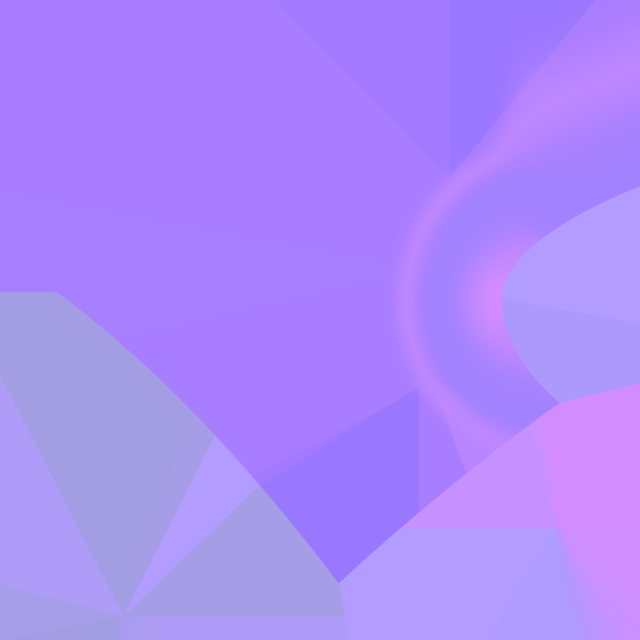
Reproduce this background procedurally as a Shadertoy shader.

```glsl
#define VIOLET vec3(0.66, 0.49, 1.00)
#define DEEP vec3(0.605, 0.465, 1.00)
#define PERIWINKLE vec3(0.64, 0.51, 1.00)
#define ORCHID vec3(0.74, 0.53, 1.00)
#define PINK vec3(0.825, 0.55, 1.00)
#define LAVENDER vec3(0.70, 0.61, 1.00)
#define SLATE vec3(0.64, 0.62, 0.89)
#define LOBE_CENTER vec2(0.88, 0.53)
#define LOBE_AXIS vec2(0.92, 0.39)
#define RING_RADIUS 0.245
#define LEFT_HUB vec2(0.193, 0.037)
#define RIGHT_HUB vec2(0.870, 0.175)

// Antialiased coverage of the area where f is positive
float cover(float f) {
    return clamp(f / max(fwidth(f), 1e-5) + 0.5, 0.0, 1.0);
}

float leftOf(vec2 p, vec2 a, vec2 b) {
    vec2 d = b - a, q = p - a;
    return cover(d.x * q.y - d.y * q.x);
}

// Wedge at a hub, counterclockwise between two directions
float fan(vec2 p, vec2 hub, vec2 a, vec2 b) {
    return leftOf(p, hub, a) * leftOf(p, b, hub);
}

vec3 backdrop(vec2 p) {
    vec3 col = VIOLET;
    col = mix(col, vec3(0.655, 0.50, 1.0), 0.8 * fan(p, vec2(0.65, 0.58), vec2(0.0, 0.698), vec2(0.0, 0.43)));

    // Upper shafts
    vec2 top = vec2(0.703, 0.722);
    col = mix(col, DEEP, fan(p, top, vec2(0.93, 1.0), vec2(0.703, 1.0)));
    col = mix(col, DEEP, 0.4 * fan(p, top, vec2(0.703, 1.0), vec2(0.43, 1.0)));

    // Lower shafts
    vec2 low = vec2(0.654, 0.395);
    col = mix(col, DEEP, 0.4 * fan(p, vec2(0.677, 0.404), vec2(0.40, 0.258), vec2(0.654, 0.0)) * cover(0.654 - p.x));
    col = mix(col, DEEP, fan(p, low, vec2(0.406, 0.240), vec2(0.654, 0.0)));
    col = mix(col, ORCHID, 0.75 * fan(p, vec2(0.677, 0.404), vec2(0.727, 0.264), vec2(0.90, 0.30)));
    return col;
}

// Curved bands that widen toward the upper right
vec3 addLobe(vec3 col, vec2 p) {
    vec2 q = p - LOBE_CENTER;
    float along = dot(q, LOBE_AXIS);
    float dist = length(q - LOBE_AXIS * max(along, 0.0));
    float spread = 1.0 + 2.3 * smoothstep(-0.03, 0.10, along);
    float d = 0.225 + (dist - 0.225) / spread;

    col = mix(col, PERIWINKLE, 1.0 - smoothstep(0.20, 0.25, d));
    float glow = (1.0 - smoothstep(0.105, 0.19, d)) * exp(-pow(abs(q.y) / 0.10, 2.0));
    col = mix(col, PINK, glow);
    float ring = (d - RING_RADIUS) / 0.019;
    return mix(col, ORCHID, 0.95 * exp(-ring * ring));
}

vec3 rightLobe(vec2 p) {
    float lower = leftOf(p, vec2(1.0, 0.495), vec2(0.784, 0.533));
    return mix(LAVENDER, vec3(0.68, 0.60, 0.99), lower);
}

vec3 pinkHill(vec2 p) {
    vec2 q = p - RIGHT_HUB;
    float angle = atan(q.y, q.x);
    vec3 upper = mix(PINK, vec3(0.775, 0.57, 1.0), smoothstep(1.65, 1.85, angle));
    upper = mix(upper, vec3(0.80, 0.56, 1.0), 0.6 * smoothstep(0.5, -0.5, angle));
    vec3 lower = mix(LAVENDER, vec3(0.68, 0.61, 0.98), 0.6 * smoothstep(-2.2, -2.05, angle));
    lower = mix(lower, vec3(0.77, 0.57, 1.0), smoothstep(-1.5, -0.95, angle));
    float above = max(cover(q.y), smoothstep(-0.005, 0.02, q.x) * smoothstep(-1.2, -0.7, angle));
    return mix(lower, upper, above);
}

vec3 slateHill(vec2 p) {
    vec2 hub = LEFT_HUB;
    vec3 col = SLATE;
    col = mix(col, LAVENDER, 0.75 * fan(p, hub, vec2(0.0, 0.414), vec2(0.0, 0.087)));
    col = mix(col, LAVENDER, 0.2 * fan(p, hub, vec2(0.0, 0.087), vec2(0.0, 0.0)));
    col = mix(col, LAVENDER, 0.12 * fan(p, hub, vec2(0.336, 0.320), vec2(0.293, 0.349)));
    col = mix(col, LAVENDER, fan(p, hub, vec2(0.406, 0.242), vec2(0.336, 0.320)));
    col = mix(col, LAVENDER, 0.1 * fan(p, hub, vec2(0.60, 0.037), vec2(0.406, 0.242)));
    float base = cover(0.036 - p.y) * cover(p.x - 0.186);
    return mix(col, LAVENDER, base * mix(0.45, 0.8, smoothstep(0.19, 0.30, p.x)));
}

void mainImage(out vec4 fragColor, in vec2 fragCoord) {
    vec2 p = fragCoord / iResolution.xy;
    vec3 col = addLobe(backdrop(p), p);

    // Lavender area opening to the right
    float v = p.y - 0.531;
    float edge = 0.784 + (v > 0.0 ? 6.8 : 3.5) * v * v;
    col = mix(col, rightLobe(p), cover(p.x - edge));

    // Pink hill
    float u = p.x - 0.529;
    float pinkTop = min(0.0885 + u * (0.92 - 0.30 * u), 0.371 + 0.24 * (p.x - 0.876));
    col = mix(col, pinkHill(p), cover(pinkTop - p.y));

    // Slate hill in front
    u = max(p.x - 0.0885, 0.0);
    float slateTop = 0.544 - u * (0.74 + 0.668 * u);
    float slateSide = 0.547 - 0.203 * p.y;
    col = mix(col, slateHill(p), cover(slateTop - p.y) * cover(slateSide - p.x));

    fragColor = vec4(col, 1.0);
}
```
